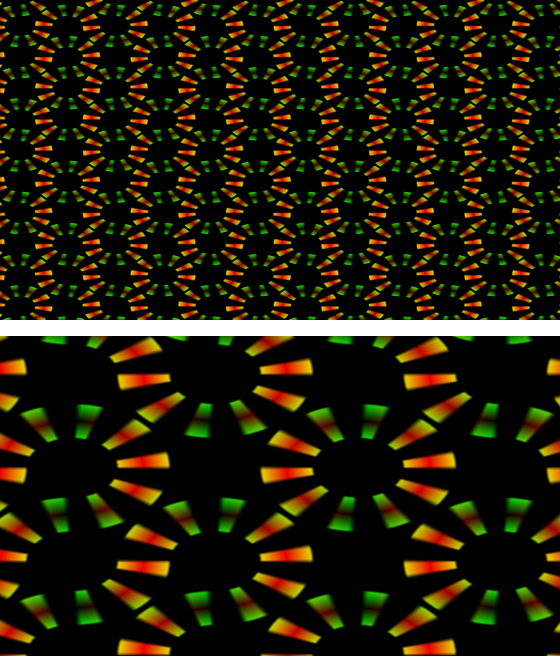
Top: the whole. Bottom: its middle third, enlarged.
This pattern is drawn by a WebGL 2 fragment shader. Its source:

```glsl
#version 300 es
precision highp float;
// Randomly flipped arc tiles on black, each arc cut into red, yellow and green radial wedges.

uniform vec2 u_resolution;
out vec4 fragColor;

const float TAU = 6.2831853;

float hash(vec2 cell) {
  return fract(sin(dot(cell, vec2(12.9898, 78.233))) * 43758.5453);
}

void main() {
  // Tile grid: wider than tall, offset from the lower left corner
  vec2 grid = gl_FragCoord.xy / u_resolution * vec2(11.74, 10.27) - vec2(0.417, 0.437);
  float pixel = 10.27 / u_resolution.y;
  vec2 cell = floor(grid);
  vec2 tile = fract(grid);

  // Flip tiles at random, then fold onto the nearer of the two arc centres
  if (hash(cell) > 0.5) tile.x = 1.0 - tile.x;
  vec2 arm = tile.x + tile.y < 1.0 ? tile : 1.0 - tile;
  float radius = max(length(arm), 1e-4);

  // Ten wedges per turn; alternating phase joins them across tile edges
  float parity = mod(cell.x + cell.y, 2.0) * 2.0 - 1.0;
  float turn = atan(arm.y, arm.x) * 10.0 / TAU - 0.194 * parity;
  float fromAxis = abs(fract(turn + 0.5) - 0.5);
  float sideBlur = max(0.075, pixel * 10.0 / (TAU * radius));
  float wedge = 1.0 - smoothstep(0.19 - sideBlur, 0.19 + sideBlur, fromAxis);

  // Ring band around the middle of the arc
  float fromRing = abs(radius - 0.5);
  float bandBlur = max(0.015, pixel * 0.6);
  float band = 1.0 - smoothstep(0.18 - bandBlur, 0.18 + bandBlur, fromRing);

  // Red fades towards the vertical wedges, green grows towards both ends
  float red = 0.92 * pow(arm.x / radius, 1.3);
  float green = 0.85 * min(fromRing / 0.18, 1.0);
  fragColor = vec4(vec3(red, green, 0.0) * wedge * band, 1.0);
}
```
